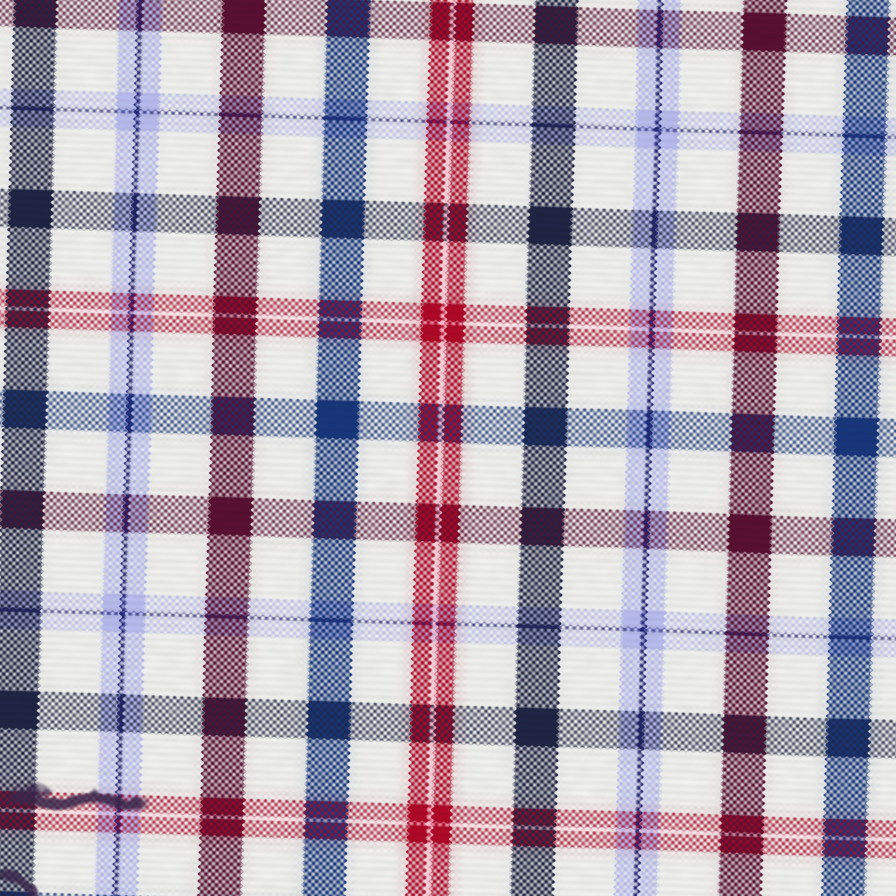
Give the GLSL for this texture, as a Shadertoy shader.

```glsl
const float WARP_PITCH = 0.1161;   // spacing of vertical stripes
const float WEFT_PITCH = 0.112;    // spacing of horizontal stripes
const float WARP_START = 0.013;
const float WEFT_START = 0.008;
const float WARP_LEAN = 0.0275;    // skew of the cloth
const float WEFT_LEAN = 0.033;
const float WARP_HALF = 0.0238;    // half widths of stripes
const float WEFT_HALF = 0.0212;
const float WARP_CORE = 0.0029;    // half widths of centre lines
const float WEFT_CORE = 0.0022;
const float WEAVE_FREQ = 125.0;
const float WARP_SHARE = 0.62;     // part of the surface showing warp
const float WEAVE_DEPTH = 0.42;
const float EDGE_JAG = 0.0016;
const float WOBBLE = 0.0016;
const float BLEED = 0.2;
const float TAU = 6.2831853;

const vec3 WHITE = vec3(0.92, 0.92, 0.91);
const vec3 NAVY = vec3(0.12, 0.14, 0.26);
const vec3 BLUE = vec3(0.09, 0.21, 0.47);
const vec3 MAROON = vec3(0.34, 0.06, 0.19);
const vec3 RED = vec3(0.67, 0.03, 0.15);
const vec3 LAVENDER = vec3(0.70, 0.72, 0.91);
const vec3 INK = vec3(0.14, 0.15, 0.46);
const vec3 PINK = vec3(0.97, 0.72, 0.78);
const vec3 SNAG = vec3(0.22, 0.15, 0.29);

const vec3 WARP_ORDER[5] = vec3[5](NAVY, LAVENDER, MAROON, BLUE, RED);
const vec3 WEFT_ORDER[5] = vec3[5](MAROON, LAVENDER, NAVY, RED, BLUE);

vec2 gradient(vec2 cell) {
    vec2 h = vec2(dot(cell, vec2(127.1, 311.7)), dot(cell, vec2(269.5, 183.3)));
    return 2.0 * fract(sin(h) * 43758.5) - 1.0;
}

float gradientNoise(vec2 p) {
    vec2 i = floor(p), f = fract(p);
    vec2 u = f * f * f * (f * (f * 6.0 - 15.0) + 10.0);
    vec2 e = vec2(0.0, 1.0);
    float low = mix(dot(gradient(i), f), dot(gradient(i + e.yx), f - e.yx), u.x);
    float high = mix(dot(gradient(i + e.xy), f - e.xy), dot(gradient(i + 1.0), f - 1.0), u.x);
    return mix(low, high, u.y);
}

float band(float d, float halfWidth, float soft) {
    return 1.0 - smoothstep(halfWidth - soft, halfWidth + soft, d);
}

// Thread colour at a position across one set of stripes
vec3 threadColor(float pos, float pitch, float halfWidth, float coreHalf, vec3 order[5], float soft) {
    float i = floor(pos / pitch + 0.5);
    float d = abs(pos - i * pitch);
    vec3 dye = order[int(mod(i, 5.0))];
    vec3 core = dye == LAVENDER ? INK : dye == RED ? PINK : dye;

    // Vivid dyes tint the white beside them
    float vivid = max(dye.r, max(dye.g, dye.b)) - min(dye.r, min(dye.g, dye.b));
    float halo = vivid * BLEED * band(d, halfWidth + 0.009, 0.009);
    vec3 color = mix(WHITE, dye, halo);
    color = mix(color, dye, band(d, halfWidth, soft));
    return mix(color, core, band(d, coreHalf, soft));
}

void mainImage(out vec4 fragColor, in vec2 fragCoord) {
    float pixel = 1.0 / min(iResolution.x, iResolution.y);
    vec2 uv = fragCoord / iResolution.xy;
    float soft = max(pixel, 0.0012);

    // Skewed, slightly uneven cloth coordinates
    vec2 cloth = vec2(uv.x - WARP_LEAN * uv.y - WARP_START,
                      1.0 - uv.y - WEFT_LEAN * uv.x - WEFT_START);
    cloth += WOBBLE * vec2(gradientNoise(uv * 5.0), gradientNoise(uv * 5.0 + 31.0));

    // Weave, faded where the threads are finer than the pixels
    vec2 phase = cloth * WEAVE_FREQ * TAU;
    float detail = 1.0 - smoothstep(0.3, 0.55, pixel * WEAVE_FREQ);
    float uneven = 1.0 + 0.5 * gradientNoise(cloth * 60.0);
    float weave = cos(phase.x) * cos(phase.y) * detail;
    float warpOnTop = clamp(WARP_SHARE + WEAVE_DEPTH * uneven * weave, 0.0, 1.0);

    // Stripes with toothed edges
    vec2 jag = EDGE_JAG * detail * cos(phase.yx);
    vec3 warp = threadColor(cloth.x + jag.x, WARP_PITCH, WARP_HALF, WARP_CORE, WARP_ORDER, soft);
    vec3 weft = threadColor(cloth.y + 0.5 * jag.y, WEFT_PITCH, WEFT_HALF, WEFT_CORE, WEFT_ORDER, soft);
    vec3 color = mix(weft, warp, warpOnTop);

    // Thread relief and mottling
    color *= 1.0 + 0.02 * detail * cos(phase.y) + 0.03 * gradientNoise(uv * vec2(45.0, 90.0));

    // Pulled thread near the lower left, with a knot at its end
    float fuzz = gradientNoise(uv * 90.0);
    float path = 0.106 + 0.004 * sin(uv.x * 75.0) + 0.005 * fuzz;
    float along = smoothstep(0.0, 0.02, uv.x) * (1.0 - smoothstep(0.155, 0.170, uv.x));
    float snag = along * band(abs(uv.y - path), 0.006 + 0.003 * fuzz, 0.003);
    float knot = band(length((uv - vec2(0.036, 0.114)) * vec2(0.6, 1.0)) + 0.008 * fuzz, 0.010, 0.005);
    float curl = band(abs(length(uv - vec2(0.005, -0.012)) - 0.035 + 0.005 * fuzz), 0.005, 0.003);
    color = mix(color, SNAG, 0.85 * max(snag, max(knot, curl)));

    fragColor = vec4(clamp(color, 0.0, 1.0), 1.0);
}
```
